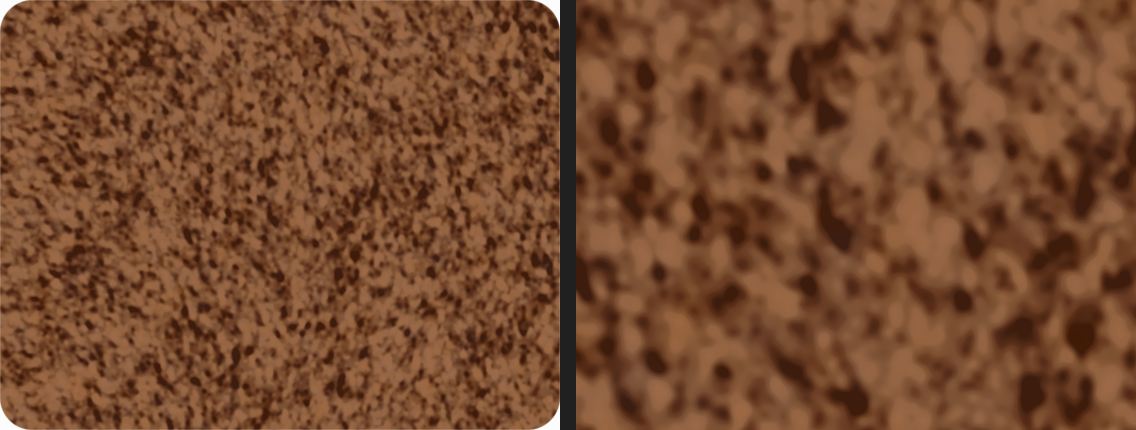
Left, the full canvas; right, a detail of the centre.
This texture is drawn by a Shadertoy shader. Its source:

```glsl
const vec3 PIT    = vec3(0.24, 0.11, 0.05);
const vec3 SHADE  = vec3(0.33, 0.17, 0.09);
const vec3 EARTH  = vec3(0.42, 0.24, 0.14);
const vec3 CLAY   = vec3(0.49, 0.32, 0.20);
const vec3 TAN    = vec3(0.58, 0.39, 0.26);
const vec3 MARGIN = vec3(0.99);
const float CORNER_RADIUS = 0.076;

vec4 hash4(vec2 cell, float seed) {
    vec4 h = fract(vec4(cell.xyx, cell.y + seed) * vec4(0.1031, 0.1030, 0.0973, 0.1099) + seed * 0.137);
    h += dot(h, h.wzxy + 33.33);
    return fract((h.xxyz + h.yzzw) * h.zywx);
}

// Direction of the grain: diagonal at upper left, steeper elsewhere
float grainAngle(vec2 p) {
    float steep = smoothstep(-0.2, 1.0, p.x - 0.6 * p.y + 0.15);
    float sway = 0.22 * sin(5.0 * p.x + 3.0 * p.y) + 0.15 * sin(9.0 * p.y - 4.0 * p.x);
    return mix(-0.72, -1.5, steep) + sway;
}

// Sum of stretched soft grains, one per cell, scaled to unit deviation
float grainNoise(vec2 p, float density, vec2 falloff, float spread, float seed) {
    vec2 q = p * density;
    vec2 base = floor(q);
    float sum = 0.0;
    for (int y = -2; y <= 2; y++) {
        for (int x = -2; x <= 2; x++) {
            vec2 cell = base + vec2(x, y);
            vec4 rnd = hash4(cell + 20.0, seed);
            vec2 center = cell + rnd.xy;
            float angle = grainAngle(center / density) + (rnd.z - 0.5) * spread;
            vec2 along = vec2(cos(angle), sin(angle));
            vec2 d = q - center;
            vec2 local = vec2(dot(d, along), dot(d, vec2(-along.y, along.x)));
            sum += (2.0 * rnd.w - 1.0) * exp(-dot(local * local, falloff));
        }
    }
    float deviation = sqrt(3.14159 / (6.0 * sqrt(falloff.x * falloff.y)));
    return sum / deviation;
}

// Brown ramp, from deep pits to lit lumps
vec3 grainColor(float height) {
    vec3 color = mix(PIT, SHADE, smoothstep(-2.1, -1.25, height));
    color = mix(color, EARTH, smoothstep(-1.35, -0.6, height));
    color = mix(color, CLAY, smoothstep(-0.7, 0.1, height));
    color = mix(color, TAN, smoothstep(0.0, 1.0, height));
    return color * (1.0 + 0.05 * smoothstep(1.0, 2.2, height));
}

float roundedBox(vec2 p, vec2 halfSize, float radius) {
    vec2 d = abs(p) - halfSize + radius;
    return length(max(d, 0.0)) + min(max(d.x, d.y), 0.0) - radius;
}

void mainImage(out vec4 fragColor, in vec2 fragCoord) {
    vec2 p = fragCoord / iResolution.y;
    vec2 halfSize = 0.5 * iResolution.xy / iResolution.y;

    // Main lumps, fine crumbs and broad patches
    float height = 0.87 * grainNoise(p, 62.0, vec2(1.9, 5.0), 1.0, 1.0)
                 + 0.44 * grainNoise(p, 100.0, vec2(2.2, 4.0), 2.5, 7.0)
                 + 0.20 * grainNoise(p, 10.0, vec2(2.0, 3.0), 3.0, 13.0);
    vec3 color = grainColor(height);

    // Faint warm and cool drift
    float drift = grainNoise(p, 40.0, vec2(2.0, 2.5), 3.0, 19.0);
    color += 0.007 * drift * vec3(0.3, -0.3, -1.0);

    // Pale rounded corners
    float edge = roundedBox(p - halfSize, halfSize, CORNER_RADIUS);
    float pixel = 1.0 / iResolution.y;
    color = mix(color, MARGIN, smoothstep(-pixel, pixel, edge));
    fragColor = vec4(color, 1.0);
}
```
